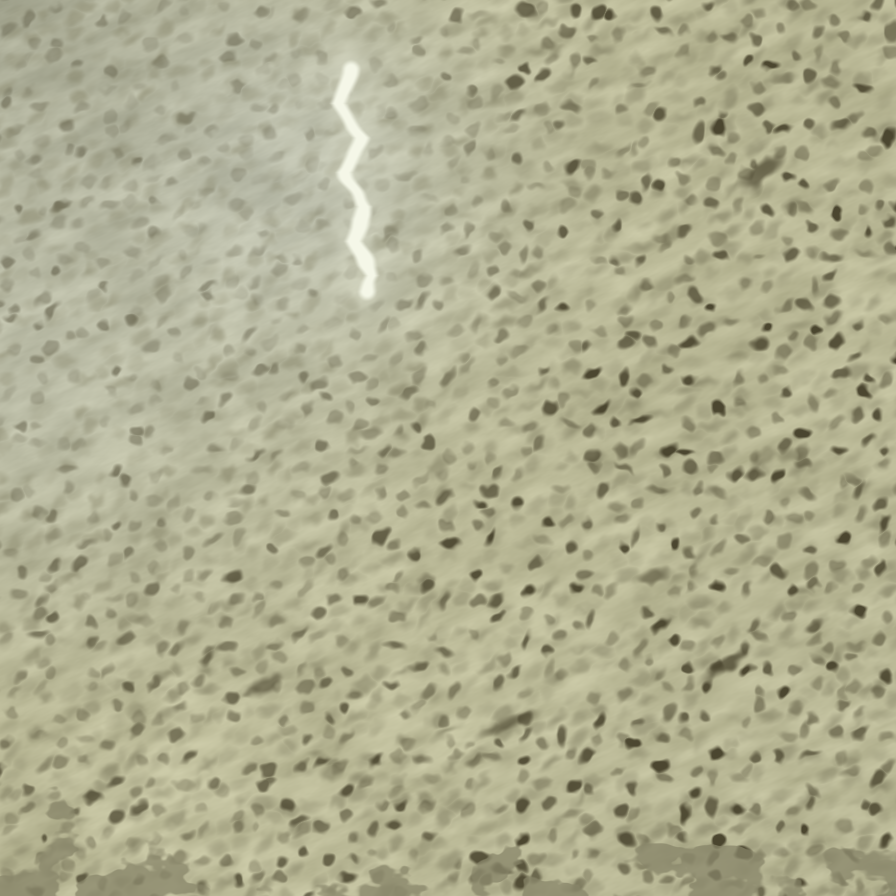
Give the GLSL for this texture, as a WebGL 1 fragment shader.

```glsl
precision highp float;
// Pale olive speckled stone with a hazy sheen and a jagged glare streak.
// Layers of jittered, slanted ellipses form the grains; stretched value
// noise gives the smeared ground, and distance fields shape the light.
uniform vec2 u_resolution;

vec4 hash4(vec2 p) {
  vec4 q = fract(p.xyxy * vec4(0.1031, 0.1030, 0.0973, 0.1099));
  q += dot(q, q.wzxy + 33.33);
  return fract((q.xxyz + q.yzzw) * q.zywx);
}

float noise(vec2 p) {
  vec2 cell = floor(p);
  vec2 f = fract(p);
  f = f * f * (3.0 - 2.0 * f);
  float low = mix(hash4(cell).x, hash4(cell + vec2(1.0, 0.0)).x, f.x);
  float high = mix(hash4(cell + vec2(0.0, 1.0)).x, hash4(cell + 1.0).x, f.x);
  return mix(low, high, f.y);
}

float fbm(vec2 p) {
  float sum = 0.0;
  float weight = 0.5;
  for (int i = 0; i < 4; i++) {
    sum += weight * noise(p);
    p = p * 2.03 + 17.3;
    weight *= 0.5;
  }
  return sum / 0.9375;
}

vec2 turn(vec2 p, float angle) {
  float c = cos(angle);
  float s = sin(angle);
  return vec2(c * p.x + s * p.y, c * p.y - s * p.x);
}

// Strongest grain at p: cells across, share of cells filled, half sizes
// in cells, edge softness in canvas units and spread of the angle.
float grains(vec2 p, float cells, float filled, vec2 halfSize, float soft, float spread) {
  vec2 g = p * cells;
  vec2 home = floor(g);
  float shade = 0.0;
  for (int y = -1; y <= 1; y++) {
    for (int x = -1; x <= 1; x++) {
      vec2 cell = home + vec2(float(x), float(y));
      vec4 r = hash4(cell + cells * 3.7);
      vec4 s = hash4(cell + cells * 5.1 + 71.0);
      vec2 d = turn(g - cell - 0.1 - 0.8 * r.xy, 0.5 + (r.z - 0.5) * spread);
      vec2 radii = halfSize * vec2(mix(0.6, 1.25, r.w), mix(0.7, 1.3, s.x));
      float edge = (length(d / radii) - 1.0) * min(radii.x, radii.y) / cells;
      float cover = 1.0 - smoothstep(-soft, soft, edge);
      float strength = mix(0.3, 1.0, s.y * s.y);
      shade = max(shade, cover * strength * step(s.z, filled));
    }
  }
  return shade;
}

void main() {
  vec2 uv = gl_FragCoord.xy / u_resolution;

  // Sheen around the glare and down the left side
  vec2 fromGlare = (uv - vec2(0.38, 0.80)) / vec2(0.20, 0.23);
  float glow = exp(-dot(fromGlare, fromGlare));
  float side = (1.0 - smoothstep(0.0, 0.55, uv.x)) * smoothstep(0.15, 0.6, uv.y);
  float haze = clamp(0.75 * glow + 0.75 * side, 0.0, 1.0);

  // Smeared ground, drawn out along the slant of the grains
  vec2 slant = turn(uv, 0.42);
  float smear = fbm(slant * vec2(22.0, 65.0)) - 0.5;
  float cloud = fbm(uv * 5.0 + 9.0) - 0.5;
  vec3 color = mix(vec3(0.735, 0.73, 0.595), vec3(0.725, 0.735, 0.665), haze);
  color += 0.15 * smear + 0.07 * cloud + 0.04 * glow;
  color -= 0.05 * smoothstep(0.35, 0.0, uv.x) * smoothstep(0.7, 1.0, uv.y);

  // Faint marks, common grains and a few long dark flecks
  vec2 wobble = vec2(noise(uv * 110.0), noise(uv * 110.0 + 40.0)) - 0.5;
  vec2 p = uv + 0.006 * wobble;
  float spread = mix(1.0, 2.3, smoothstep(0.2, 0.9, uv.x));
  float faint = grains(p + 0.37, 41.0, 0.85, vec2(0.46, 0.23), 0.0045, 1.0);
  float common = grains(p, 37.0, 0.80, vec2(0.31, 0.20), 0.0026, spread);
  float flecks = grains(p + 0.13, 9.0, 0.10, vec2(0.20, 0.065), 0.004, 0.6);
  float clarity = mix(0.72, 1.0, smoothstep(0.15, 0.8, uv.x)) * (1.0 - 0.45 * haze);
  clarity *= 1.0 - 0.5 * glow;
  vec3 darkStone = vec3(0.27, 0.25, 0.165);
  color = mix(color, vec3(0.50, 0.49, 0.38), 0.62 * faint * (1.0 - 0.4 * haze));
  color = mix(color, darkStone, clamp(1.05 * common * clarity, 0.0, 0.95));
  color = mix(color, darkStone, 0.8 * flecks * clarity);

  // Dull worn patches along the bottom edge
  float patches = fbm(uv * vec2(16.0, 24.0) + 5.0) - 3.5 * uv.y;
  color = mix(color, vec3(0.53, 0.52, 0.41), 0.75 * smoothstep(0.44, 0.49, patches));

  // Jagged glare: a wavering vertical streak with a soft halo
  float along = clamp(uv.y, 0.675, 0.922);
  float zigzag = abs(fract(along * 13.0) - 0.5) - 0.25;
  float center = 0.395 + 0.1 * (0.80 - along) + 0.038 * zigzag;
  center += 0.008 * (noise(vec2(along * 70.0, 2.0)) - 0.5);
  float gap = length(vec2(uv.x - center, uv.y - along));
  float width = 0.006 + 0.005 * noise(vec2(along * 45.0, 8.0));
  float core = 1.0 - smoothstep(width - 0.004, width + 0.004, gap);
  color = mix(color, vec3(0.87, 0.88, 0.81), 0.55 * exp(-gap * 55.0));
  color = mix(color, vec3(0.96, 0.97, 0.91), core);

  gl_FragColor = vec4(clamp(color, 0.0, 1.0), 1.0);
}
```
